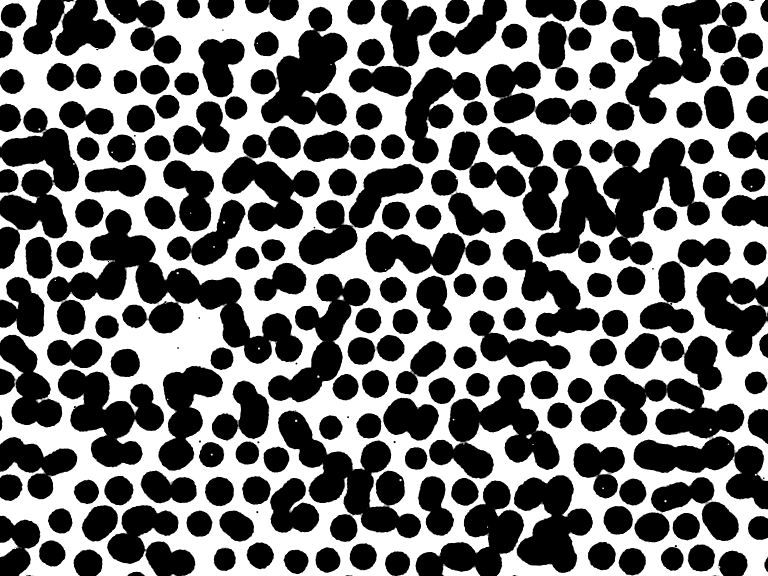
Reproduce this pattern procedurally as a WebGL 2 fragment shader.

```glsl
#version 300 es
precision highp float;
// Crowded black cells on white: singles, budding pairs and merged chains.
// Discs sit on a jittered, staggered grid bent by gradient noise, join by a
// smooth minimum, and get slightly ragged edges with a few stray specks.

uniform vec2 u_resolution;
out vec4 fragColor;

const float SPACING = 0.0595;   // grid pitch, in canvas heights

vec2 hash2(vec2 p) {
    vec3 q = fract(p.xyx * vec3(0.1031, 0.1030, 0.0973));
    q += dot(q, q.yzx + 33.33);
    return fract((q.xx + q.yz) * q.zy);
}

// Gradient noise, roughly -0.7 to 0.7
float gradientNoise(vec2 p) {
    vec2 i = floor(p), f = fract(p);
    vec2 u = f * f * f * (f * (f * 6.0 - 15.0) + 10.0);
    float a = dot(hash2(i) * 2.0 - 1.0, f);
    float b = dot(hash2(i + vec2(1, 0)) * 2.0 - 1.0, f - vec2(1, 0));
    float c = dot(hash2(i + vec2(0, 1)) * 2.0 - 1.0, f - vec2(0, 1));
    float d = dot(hash2(i + 1.0) * 2.0 - 1.0, f - 1.0);
    return mix(mix(a, b, u.x), mix(c, d, u.x), u.y);
}

float smoothMin(float a, float b, float k) {
    float h = max(k - abs(a - b), 0.0) / k;
    return min(a, b) - h * h * k * 0.25;
}

// One grid site: a single disc, or two overlapping discs along a random axis
float cellDistance(vec2 p, vec2 id) {
    vec2 site = id + 0.5 + vec2(0.5 * mod(id.y, 2.0), 0.0);
    site = (site + (hash2(id + 7.0) - 0.5) * 0.42) * SPACING;
    if (gradientNoise(site * 4.0 + 31.0) < -0.42) return 1.0;   // bare patches
    site += 0.022 * vec2(gradientNoise(site * 6.0 + 50.0),
                         gradientNoise(site * 6.0 + 90.0));

    vec2 shape = hash2(id + 143.0), size = hash2(id + 271.0);
    vec2 radius = mix(vec2(0.0195), vec2(0.0255), size);
    vec2 q = p - site;
    if (shape.x > 0.45) return length(q) - radius.x;
    float angle = 6.2832 * shape.y;
    vec2 arm = vec2(cos(angle), sin(angle)) * mix(0.006, 0.018, shape.x / 0.45);
    return smoothMin(length(q - arm) - radius.x, length(q + arm) - radius.y, 0.014);
}

float cellsDistance(vec2 p) {
    vec2 home = floor(p / SPACING);
    float d = 1.0;
    for (int y = -2; y <= 2; y++)
        for (int x = -2; x <= 2; x++)
            d = smoothMin(d, cellDistance(p, home + vec2(x, y)), 0.005);
    return d;
}

// Rare tiny dots: pinholes inside cells, dust outside
float speckDistance(vec2 p) {
    vec2 id = floor(p / 0.02);
    vec2 pick = hash2(id + 611.0);
    vec2 centre = (id + 0.2 + 0.6 * hash2(id + 503.0)) * 0.02;
    return pick.x < 0.015 ? length(p - centre) - mix(0.0008, 0.002, pick.y) : 1.0;
}

void main() {
    vec2 p = gl_FragCoord.xy / u_resolution.y;
    float pixel = 1.0 / u_resolution.y;

    // Uneven outlines: broad wobble plus fine raggedness
    float d = cellsDistance(p);
    d += 0.0028 * gradientNoise(p * 45.0) + 0.0016 * gradientNoise(p * 210.0);

    float ink = clamp(0.5 - d / pixel, 0.0, 1.0);
    float speck = clamp(0.5 - speckDistance(p) / pixel, 0.0, 1.0);
    ink = abs(ink - speck);

    fragColor = vec4(vec3(1.0 - ink), 1.0);
}
```
